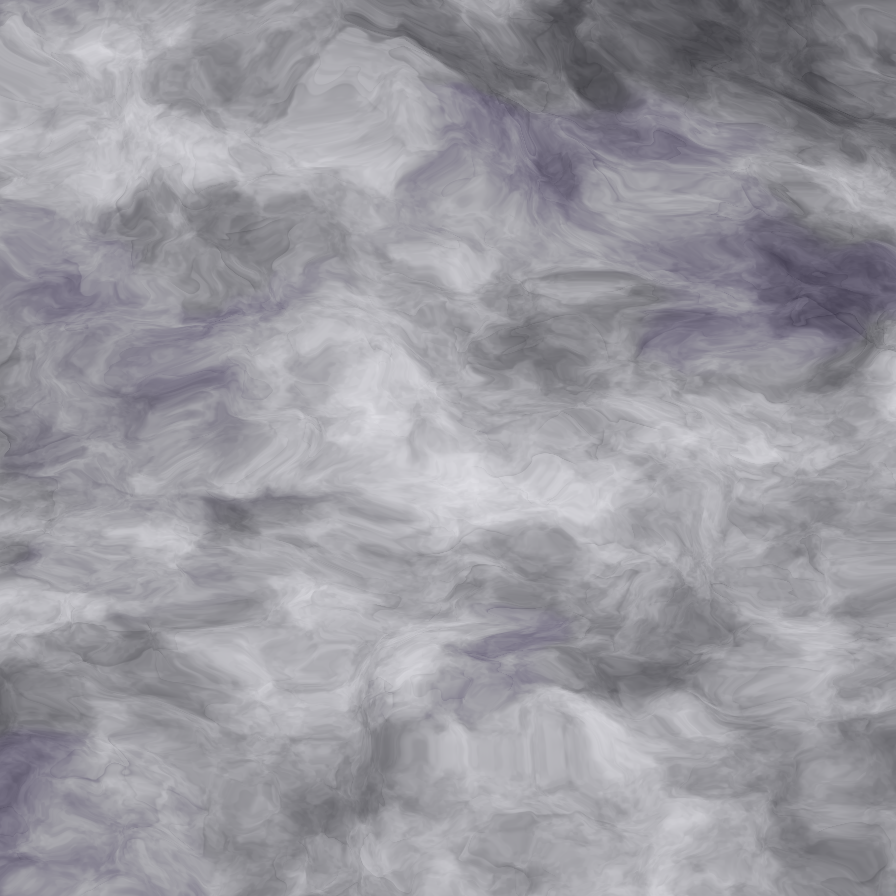
Reproduce this texture procedurally as a WebGL 1 fragment shader.

```glsl
precision highp float;
// Weathered grey stone: soft, flattened mottling with dark smudges and fine creases.
// Blended cellular noise is layered over a warped, sheared plane; its contour lines
// give one-sided creases, and broad masks add faint violet stains and shade.

uniform vec2 u_resolution;

#define BASE_SCALE 3.4     // largest cells across the canvas
#define FLATTEN 1.55       // horizontal stretch of the mottling
#define OCTAVES 7
#define ROUGHNESS 0.70     // amplitude kept per octave
#define CONTRAST 0.29
#define MEAN_TONE 0.617
#define WARP 0.085
#define CREASE_DEPTH 0.13
#define STAIN 0.045        // strength of the violet stains
#define CELL_SHARPNESS 7.0

vec2 hash2(vec2 p) {
  vec3 q = fract(p.xyx * vec3(0.1031, 0.1030, 0.0973));
  q += dot(q, q.yzx + 33.33);
  return fract((q.xx + q.yz) * q.zy);
}

// Two independent tones per cell, blended by distance to the cell points.
vec2 cellTones(vec2 p) {
  vec2 cell = floor(p);
  vec2 local = p - cell;
  vec2 sum = vec2(0.0);
  float total = 0.0;
  for (int y = -1; y <= 1; y++) {
    for (int x = -1; x <= 1; x++) {
      vec2 offset = vec2(float(x), float(y));
      vec2 id = cell + offset;
      vec2 toPoint = offset + 0.1 + 0.8 * hash2(id) - local;
      float weight = exp(-CELL_SHARPNESS * dot(toPoint, toPoint));
      sum += weight * hash2(id + 71.7);
      total += weight;
    }
  }
  return sum / total;
}

// Layered mottling, centred on zero.
float mottle(vec2 p) {
  float value = 0.0;
  float amplitude = 1.0;
  for (int i = 0; i < OCTAVES; i++) {
    value += amplitude * (cellTones(p).x - 0.5);
    amplitude *= ROUGHNESS;
    p = p * 2.0 + vec2(17.3, 41.9);
  }
  return value;
}

// Dark line along a tone contour: crisp on one side, fading on the other.
float crease(vec2 p) {
  vec2 tones = cellTones(p);
  float side = tones.x - 0.5;
  float line = smoothstep(-0.015, 0.03, side) * exp(-11.0 * max(side, 0.0));
  return line * smoothstep(0.45, 0.8, tones.y);
}

void main() {
  vec2 uv = gl_FragCoord.xy / u_resolution.y;

  // Beds lean down to the right in the upper right and slightly up at the left.
  vec2 bed = uv;
  float upper = smoothstep(0.45, 1.0, uv.y);
  bed.y += upper * (0.45 * max(uv.x - 0.45, 0.0) - 0.12 * min(uv.x, 0.45));
  bed.y *= mix(1.2, FLATTEN, smoothstep(0.0, 0.5, uv.y));

  // Two sizes of warp turn the round cells into torn wisps.
  bed += WARP * (cellTones(bed * 5.0 + 9.0) - 0.5);
  bed += 0.42 * WARP * (cellTones(bed * 15.0 + 23.0) - 0.5);
  bed += 0.16 * WARP * (cellTones(bed * 42.0 + 57.0) - 0.5);

  float tone = MEAN_TONE + CONTRAST * mottle(bed * BASE_SCALE + 5.0);

  // Creases at three sizes.
  float creases = crease(bed * 7.0 + 31.0);
  creases += 0.75 * crease(bed * 15.0 + 63.0);
  creases += 0.5 * crease(bed * 31.0 + 87.0);
  tone -= CREASE_DEPTH * creases;

  // Scattered dark smudges and broad shading.
  vec2 patches = cellTones(bed * 8.0 + 113.0);
  float smudge = smoothstep(0.72, 0.95, patches.x);
  tone -= 0.09 * smudge;
  tone += 0.035 - 0.075 * smoothstep(0.12, 0.5, abs(uv.y - 0.5));
  tone -= 0.12 * smoothstep(0.45, 0.0, length(uv - vec2(1.0, 0.97)));

  // Compress the extremes gently.
  float deviation = tone - 0.6;
  tone = 0.6 + deviation / (1.0 + 0.6 * abs(deviation));

  // Cool grey, with violet where a stain mask meets darker stone.
  float stain = smoothstep(0.5, 0.85, cellTones(bed * 4.5 + 151.0).y);
  stain *= smoothstep(0.68, 0.45, tone);
  vec3 color = tone + vec3(-0.003, -0.005, 0.017);
  color += STAIN * stain * vec3(-0.1, -0.5, 0.7);
  gl_FragColor = vec4(clamp(color, 0.0, 1.0), 1.0);
}
```
